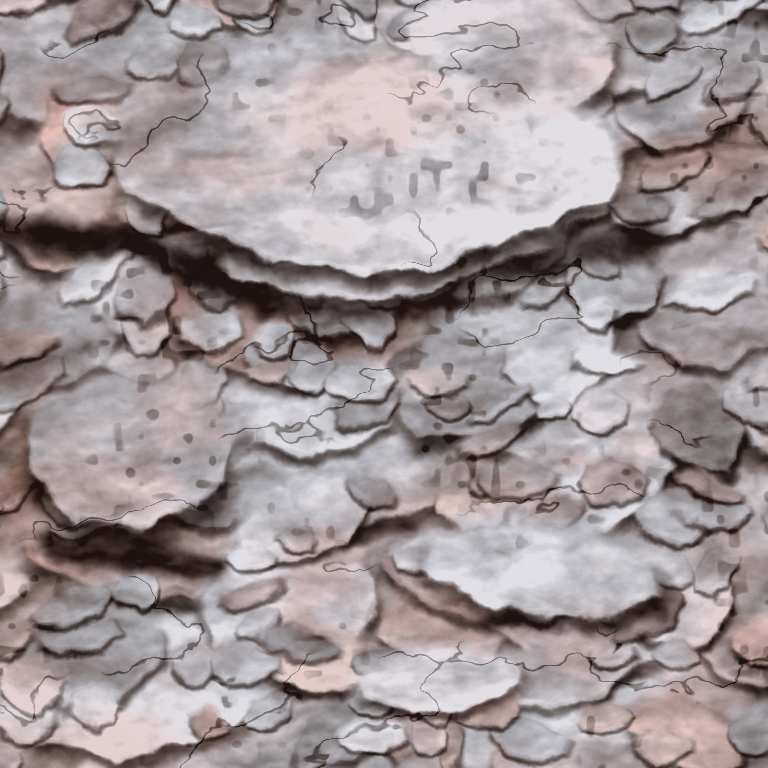
This texture is drawn by a Shadertoy shader. Its source:

```glsl
// Weathered pine bark: flaky grey plates overlap above dark crevices.
// Scattered rounded plates are layered from large to small, each casting a
// shadow below it; warped noise adds ragged edges, grain, cracks and rust.

float hash(vec2 p) {
    vec3 q = fract(p.xyx * .1031);
    q += dot(q, q.yzx + 33.33);
    return fract((q.x + q.y) * q.z);
}

float noise(vec2 p) {
    vec2 i = floor(p), f = fract(p);
    f *= f * (3. - 2. * f);
    return mix(mix(hash(i), hash(i + vec2(1, 0)), f.x),
               mix(hash(i + vec2(0, 1)), hash(i + 1.), f.x), f.y);
}

float fbm(vec2 p) {
    float sum = 0., amp = .52;
    for (int i = 0; i < 5; i++) {
        sum += amp * noise(p);
        p = mat2(1.6, 1.1, -1.1, 1.6) * p + 17.3;
        amp *= .5;
    }
    return sum;
}

mat2 rotation(float a) { return mat2(cos(a), -sin(a), sin(a), cos(a)); }

// Approximate distance to a faceted, rounded plate, q in plate half sizes
float outline(vec2 q, float thickness) {
    vec2 a = abs(q);
    float round_ = pow(pow(a.x, 2.8) + pow(a.y, 2.8) + 1e-5, 1. / 2.8);
    return (max(round_, dot(a, vec2(.74))) - 1.) * thickness;
}

// Lays one plate over the bark; bark and look hold tone and rust
void plate(inout vec2 bark, vec2 p, vec2 center, vec2 size, float angle, vec2 look, float relief) {
    mat2 turn = rotation(angle);
    vec2 q = turn * (p - center) / size;
    vec2 qShade = turn * (p + vec2(-.2, 1) * relief - center) / size;
    float d = outline(q, size.y);
    float shade = smoothstep(relief * .7, -relief * .5, outline(qShade, size.y));
    bark.x *= 1. - .62 * shade;
    // Upper edges melt into the bark, lower edges are crisp
    float soft = mix(.003, size.y * .35, smoothstep(-.1, .9, q.y));
    float lower = smoothstep(.2, -.5, q.y);
    look.x += lower * (.09 * exp(-abs(d + .007) / .005) - .16 * exp(-abs(d) / .002));
    bark = mix(bark, look, smoothstep(soft, -soft, d));
}

// Grid of jittered plates, some cells left empty
void scatter(inout vec2 bark, vec2 p, vec2 cell, float seed, float share) {
    vec2 home = floor(p / cell);
    for (int j = -1; j <= 1; j++)
    for (int i = -1; i <= 1; i++) {
        vec2 id = home + vec2(i, j), key = id + seed;
        if (hash(key + 3.7) > share) continue;
        vec2 center = (id + .2 + .6 * vec2(hash(key), hash(key + 51.))) * cell;
        vec2 size = cell * (.32 + .33 * vec2(hash(key + 11.), hash(key + 23.)));
        vec2 look = vec2(mix(.5, .83, hash(key + 37.)), .75 * smoothstep(.68, 1., hash(key + 71.)));
        plate(bark, p, center, size, .15 + .9 * (hash(key + 83.) - .5), look, cell.y * .11);
    }
}

float crevice(vec2 p, vec2 a, vec2 b, float width) {
    vec2 ab = b - a;
    float t = clamp(dot(p - a, ab) / dot(ab, ab), 0., 1.);
    return smoothstep(width, width * .15, length(p - a - ab * t));
}

float patchAt(vec2 p, vec2 center, vec2 size, float angle) {
    vec2 q = rotation(angle) * (p - center) / size;
    return exp(-dot(q, q));
}

void mainImage(out vec4 fragColor, in vec2 fragCoord) {
    vec2 uv = fragCoord / iResolution.y;

    // Ragged coordinates shared by all edges
    vec2 p = uv + .07 * (vec2(fbm(uv * 6.), fbm(uv * 6. + 40.)) - .5);
    p += .018 * (vec2(fbm(uv * 32. + 9.), fbm(uv * 32. + 70.)) - .5);

    // Bed, scattered flakes and deep gaps
    vec2 bark = vec2(.36 + .5 * fbm(p * vec2(5, 9)), .2);
    scatter(bark, p, vec2(.30, .17), 5., .85);
    scatter(bark, p, vec2(.17, .10), 130., .6);
    scatter(bark, p, vec2(.075, .05), 260., .42);
    bark.x *= 1. - .85 * crevice(p, vec2(-.05, .72), vec2(.36, .615), .038);
    bark.x *= 1. - .6 * crevice(p, vec2(.36, .615), vec2(.86, .69), .035);
    bark.x *= 1. - .85 * crevice(p, vec2(.09, .30), vec2(.29, .265), .038);

    // Rusty areas where the outer layer is gone
    float rust = patchAt(p, vec2(.01, .42), vec2(.09, .12), 0.)
               + patchAt(p, vec2(.91, .79), vec2(.13, .07), .2)
               + .8 * patchAt(p, vec2(.68, .38), vec2(.2, .045), .3)
               + .7 * patchAt(p, vec2(.58, .2), vec2(.16, .05), -.2);
    rust *= smoothstep(.25, .55, fbm(p * vec2(9, 15) + 31.));
    bark = mix(bark, vec2(bark.x * .82, 1.), min(rust, .9));

    // Dominant plates, the largest with a thin second layer
    plate(bark, p, vec2(.68, .95), vec2(.13, .09), -.15, vec2(.78, .15), .018);
    plate(bark, p, vec2(.51, .685), vec2(.22, .065), .1, vec2(.69, .1), .026);
    plate(bark, p, vec2(.48, .80), vec2(.33, .145), 0., vec2(.68 + .16 * smoothstep(.2, .45, p.x), .03), .02);
    plate(bark, p, vec2(.18, .43), vec2(.13, .10), -.1, vec2(.69, .08), .03);
    plate(bark, p, vec2(.71, .27), vec2(.15, .06), -.12, vec2(.76, 0.), .015);
    plate(bark, p, vec2(.58, .11), vec2(.11, .05), .1, vec2(.81, .03), .013);

    // Grain, stretched fibres, pits and broken cracks
    float tone = bark.x + .42 * (fbm(p * vec2(14, 24)) - .5) + .2 * (fbm(uv * vec2(55, 85)) - .5);
    tone += .1 * (noise(rotation(.15) * p * vec2(22, 100)) - .5);
    tone -= .22 * smoothstep(.68, .85, noise(uv * 65. + 5.)) * smoothstep(.45, .65, fbm(uv * 5. + 90.));
    float line = abs(fbm(p * vec2(6, 10) + 60.) - .5);
    tone -= .3 * smoothstep(.012, .002, line) * smoothstep(.5, .62, noise(uv * 9. + 14.));
    tone = clamp(tone, .09, .88);

    // Warm shadows, cool lights, pink and rust stains
    vec3 color = tone + mix(vec3(.025, -.01, -.015), vec3(0, -.004, .02), smoothstep(.35, .72, tone));
    float stain = bark.y * .85 + .35 * smoothstep(.52, .75, fbm(uv * vec2(5, 8) + 22.));
    color *= mix(vec3(1), vec3(1.03, .82, .75), clamp(stain, 0., 1.));
    fragColor = vec4(color, 1);
}
```
